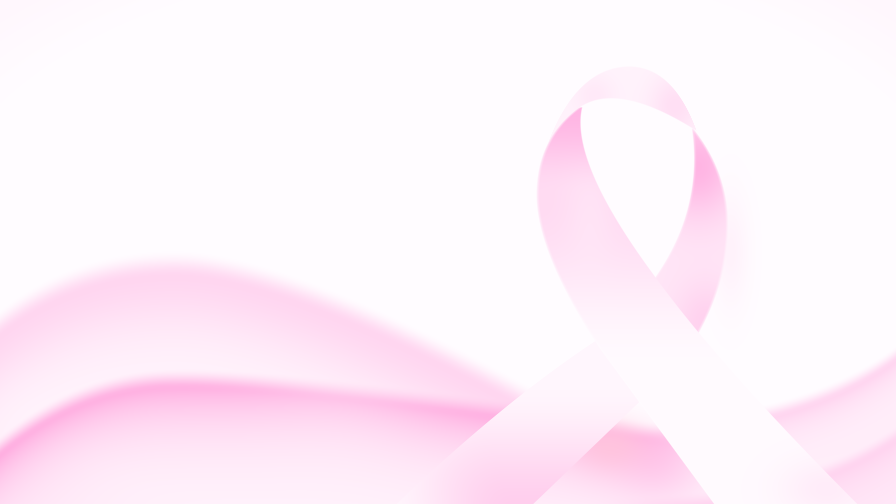
This background is drawn by a Shadertoy shader. Its source:

```glsl
const vec3 PALE = vec3(1.0, 0.988, 1.0);
const vec3 PINK = vec3(1.0, 0.59, 0.845);
const vec3 SALMON = vec3(1.0, 0.77, 0.86);
const float CREST_BLUR = 0.028;   // softness of the wave tops
const float CREST_TINT = 0.39;
const float RIDGE_TINT = 0.74;
const float RIDGE_FADE = 0.08;    // depth of colour under the lower wave
const float RIM = 0.006;          // width of the light ribbon edge
const float VIGNETTE = 0.05;

// Second coordinate of a quadratic Bezier where its first coordinate is s
float curve(float s, vec2 a, vec2 b, vec2 c) {
    float q = a.x - 2.0 * b.x + c.x, h = b.x - a.x, k = a.x - s;
    float root = sqrt(max(h * h - q * k, 0.0));
    float t = -k / (h + (h < 0.0 ? -root : root));
    return mix(mix(a.y, b.y, t), mix(b.y, c.y, t), t);
}

float cover(float d) {
    float px = 0.9 / iResolution.y;
    return smoothstep(-px, px, d);
}

float band(float s, float lo, float hi) {
    return cover(s - lo) * cover(hi - s);
}

float glow(vec2 p, vec2 center, vec2 size) {
    vec2 q = (p - center) / size;
    return exp(-dot(q, q));
}

// Broad double wave on the left
float leftWaves(vec2 p) {
    float crest = p.x < 0.347
        ? curve(p.x, vec2(0.0, 0.359), vec2(0.15, 0.477), vec2(0.347, 0.477))
        : curve(p.x, vec2(0.347, 0.477), vec2(0.556, 0.477), vec2(1.03, 0.22));
    float ridge = p.x < 0.347
        ? curve(p.x, vec2(0.0, 0.102), vec2(0.162, 0.236), vec2(0.347, 0.236))
        : curve(p.x, vec2(0.347, 0.236), vec2(0.52, 0.24), vec2(1.0, 0.174));
    float d = crest - p.y, r = ridge - p.y;
    float upper = smoothstep(-CREST_BLUR, CREST_BLUR, d)
        * mix(0.08, CREST_TINT, exp(-d * d / 0.017));
    float strength = RIDGE_TINT - 0.2 * glow(p, vec2(0.68, 0.2), vec2(0.18, 0.4));
    float lower = 0.07 + strength * exp(-max(r, 0.0) / RIDGE_FADE);
    return mix(upper, lower, smoothstep(-0.034, 0.012, r));
}

// Two narrow rising waves on the right
float rightWaves(vec2 p) {
    float high = curve(p.x, vec2(1.49, 0.167), vec2(1.667, 0.206), vec2(1.778, 0.29)) - p.y;
    float low = curve(p.x, vec2(1.6, 0.046), vec2(1.7, 0.079), vec2(1.778, 0.132)) - p.y;
    float tint = smoothstep(-0.025, 0.012, high) * (0.12 + 0.32 * exp(-max(high, 0.0) / 0.04));
    return tint + smoothstep(-0.025, 0.012, low) * 0.28 * exp(-max(low, 0.0) / 0.06);
}

void paint(inout vec3 col, float mask, float tint) {
    col = mix(col, mix(PALE, PINK, clamp(tint, 0.0, 1.0)), mask);
}

void mainImage(out vec4 fragColor, in vec2 fragCoord) {
    vec2 uv = fragCoord / iResolution.xy;
    vec2 p = uv * vec2(16.0 / 9.0, 1.0);
    float x = p.x, y = p.y;

    // Backdrop and waves
    float tint = mix(leftWaves(p), rightWaves(p), smoothstep(1.15, 1.45, x));
    tint += VIGNETTE * smoothstep(0.3, 0.5, dot(uv - 0.5, uv - 0.5));
    tint += 0.1 * glow(p, vec2(1.45, 0.5), vec2(0.035, 0.11));
    tint += 0.2 * glow(p, vec2(1.31, 0.07), vec2(0.09, 0.07));
    vec3 col = mix(PALE, PINK, clamp(tint, 0.0, 1.0));
    col = mix(col, SALMON, 0.8 * glow(p, vec2(1.21, 0.115), vec2(0.07, 0.05)));

    // Rear strand, right side of the loop
    float outer = y > 0.537
        ? curve(y, vec2(0.745, 1.375), vec2(0.653, 1.449), vec2(0.537, 1.444))
        : curve(y, vec2(0.537, 1.444), vec2(0.421, 1.44), vec2(0.306, 1.366));
    float inner = y > 0.444
        ? curve(y, vec2(0.745, 1.373), vec2(0.583, 1.396), vec2(0.444, 1.296)) : 1.296;
    tint = 0.22 + 0.48 * glow(p, vec2(1.385, 0.67), vec2(0.08, 0.1))
        + 0.2 * glow(p, vec2(1.4, 0.36), vec2(0.06, 0.08));
    tint *= smoothstep(-RIM, RIM, x - inner) * mix(0.5, 1.0, smoothstep(0.0, RIM, outer - x));
    paint(col, band(x, inner, outer) * band(y, 0.306, 0.745), tint);

    // Rear strand, lower left tail
    float tailLeft = curve(y, vec2(0.345, 1.215), vec2(0.222, 1.019), vec2(0.0, 0.787));
    float tailRight = min(1.058 + 1.04 * y, 1.36);
    tint = 0.06 + 0.4 * smoothstep(0.24, -0.02, y) * smoothstep(0.75, 1.02, x + 0.3 * y);
    paint(col, band(x, tailLeft, tailRight) * cover(0.345 - y), tint);

    // Fold at the top of the loop
    float top = x < 1.25
        ? curve(x, vec2(1.088, 0.718), vec2(1.146, 0.868), vec2(1.25, 0.868))
        : curve(x, vec2(1.25, 0.868), vec2(1.336, 0.866), vec2(1.382, 0.741));
    float bottom = x < 1.15 ? 0.787 + 1.11 * (x - 1.15)
        : curve(x, vec2(1.15, 0.787), vec2(1.225, 0.838), vec2(1.375, 0.745));
    tint = 0.09 + 0.2 * glow(p, vec2(1.34, 0.79), vec2(0.05, 0.06))
        + 0.1 * glow(p, vec2(1.18, 0.81), vec2(0.04, 0.04));
    paint(col, band(y, bottom, top) * band(x, 1.088, 1.382), tint);

    // Front strand, from the fold down to the lower right
    float left = y > 0.618
        ? curve(y, vec2(0.787, 1.15), vec2(0.727, 1.067), vec2(0.618, 1.065))
        : y > 0.306 ? curve(y, vec2(0.618, 1.065), vec2(0.502, 1.0625), vec2(0.306, 1.192))
        : mix(1.417, 1.192, y / 0.306);
    float right = y > 0.456
        ? curve(y, vec2(0.787, 1.155), vec2(0.681, 1.13), vec2(0.456, 1.296))
        : curve(y, vec2(0.456, 1.296), vec2(0.278, 1.424), vec2(0.0, 1.701));
    tint = 0.02 + 0.31 * smoothstep(0.27, 0.6, y) + 0.36 * smoothstep(0.62, 0.78, y)
        + 0.14 * glow(p, vec2(1.64, 0.03), vec2(0.09, 0.06))
        - 0.08 * glow(p, vec2(1.17, 0.58), vec2(0.05, 0.09));
    tint *= mix(0.5, 1.0, smoothstep(0.0, RIM, x - left));
    paint(col, band(x, left, right) * cover(0.787 - y), tint);

    fragColor = vec4(col, 1.0);
}
```
